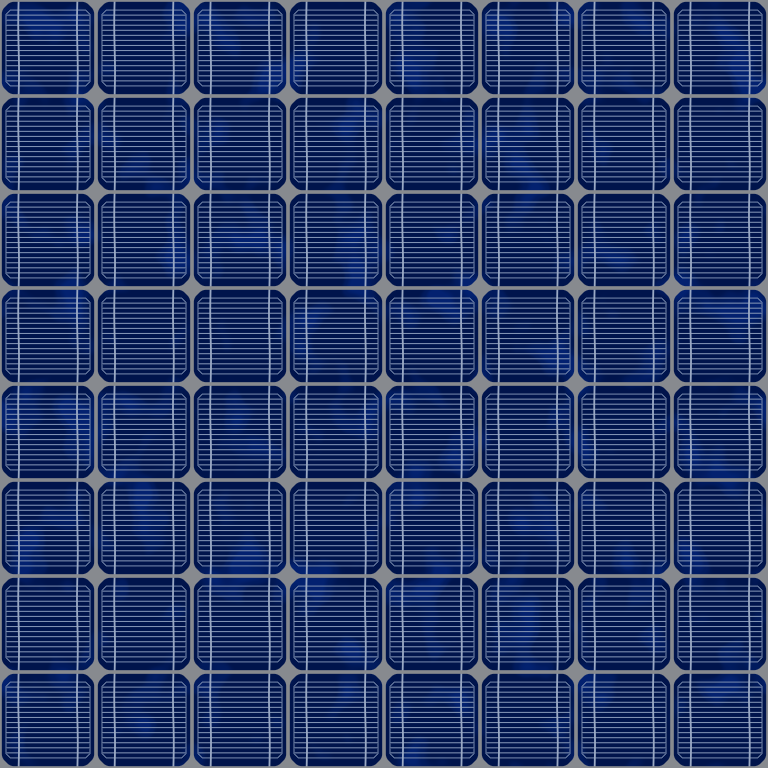
Give the GLSL for this pattern, as a WebGL 1 fragment shader.

```glsl
precision highp float;
// Solar panel: 8 by 8 chamfered blue cells with fine fingers and two busbars.
uniform vec2 u_resolution;

vec2 gradientAt(vec2 node, float period) {
  node = mod(node, period);
  float angle = 6.2832 * fract(sin(dot(node, vec2(12.99, 78.23))) * 4375.85);
  return vec2(cos(angle), sin(angle));
}

// Gradient noise that wraps after a whole number of lattice steps
float wrappedNoise(vec2 p, float period) {
  vec2 i = floor(p), f = fract(p);
  vec2 w = f * f * f * (f * (f * 6.0 - 15.0) + 10.0);
  vec2 e = vec2(1.0, 0.0);
  float a = dot(gradientAt(i, period), f);
  float b = dot(gradientAt(i + e.xy, period), f - e.xy);
  float c = dot(gradientAt(i + e.yx, period), f - e.yx);
  float d = dot(gradientAt(i + e.xx, period), f - e.xx);
  return mix(mix(a, b, w.x), mix(c, d, w.x), w.y);
}

float smoothMax(float a, float b, float k) {
  float h = max(k - abs(a - b), 0.0);
  return max(a, b) + h * h / (4.0 * k);
}

// Signed distance to a box with cut corners
float chamferBox(vec2 p, vec2 halfSize, float cut, float rounding) {
  vec2 d = abs(p) - halfSize;
  return smoothMax(max(d.x, d.y), (d.x + d.y + cut) * 0.7071, rounding);
}

float fill(float d, float pixel) {
  return clamp(0.5 - d / pixel, 0.0, 1.0);
}

// Box-filtered coverage of a line, correct below one pixel of width
float stroke(float d, float width, float pixel) {
  float h = 0.5 * width;
  return (clamp(d + 0.5 * pixel, -h, h) - clamp(d - 0.5 * pixel, -h, h)) / pixel;
}

void main() {
  vec2 uv = gl_FragCoord.xy / u_resolution;
  vec2 cell = fract(uv * 8.0) - 0.5;
  float pixel = 8.0 / min(u_resolution.x, u_resolution.y);

  // Silicon with faint, soft-edged blue blotches
  float cloud = wrappedNoise(uv * 14.0, 14.0) + 0.5 * wrappedNoise(uv * 32.0 + 0.37, 32.0);
  float blotch = 0.5 * smoothstep(0.08, 0.3, cloud) + 0.5 * smoothstep(0.3, 0.5, cloud);
  vec3 color = mix(vec3(0.0, 0.08, 0.30), vec3(0.01, 0.13, 0.44), blotch);

  // Fingers, closed off by a chamfered outline
  float grid = chamferBox(cell, vec2(0.4375, 0.395), 0.045, 0.004);
  float pitch = 0.79 / 15.0;
  float finger = (fract(cell.y / pitch) - 0.5) * pitch;
  float lines = stroke(finger, 0.011, pixel) * fill(grid, pixel);
  lines = max(lines, stroke(grid, 0.010, pixel));
  color = mix(color, vec3(0.50, 0.57, 0.70), lines);

  // Slightly bowed busbars
  float bar = abs(cell.x + 0.004 * sin(6.2832 * cell.y)) - 0.306;
  color = mix(color, vec3(0.60, 0.66, 0.77), stroke(bar, 0.019, pixel));

  // Grey backing in the gaps and corner diamonds
  float body = chamferBox(cell, vec2(0.481), 0.087, 0.03);
  color = mix(vec3(0.53, 0.54, 0.56), color, fill(body, pixel));

  gl_FragColor = vec4(color, 1.0);
}
```
